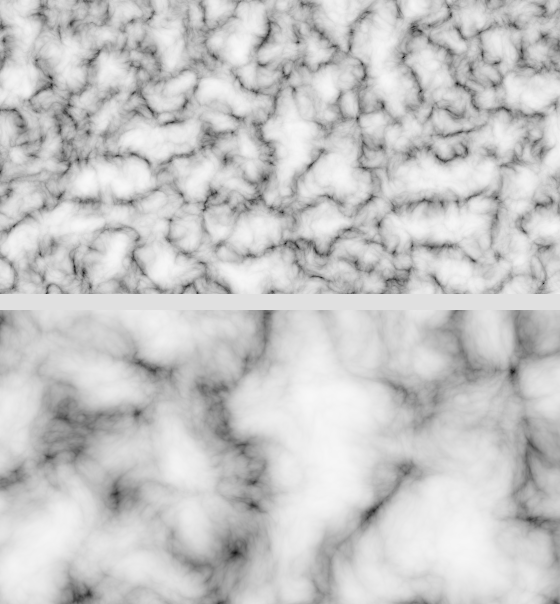
Top, the full canvas; bottom, a detail of the centre.
Reproduce this texture procedurally as a WebGL 1 fragment shader.

```glsl
precision highp float;
// White marble with thin, crinkled dark veins and cloudy grey clusters.
// Folded gradient noise is layered into turbulence; its creases are the veins,
// and an exponential tone curve turns the sum into stone brightness.

uniform vec2 u_resolution;

#define VEIN_SCALE 6.5     // largest noise cells per canvas height
#define OCTAVES 6
#define PERSISTENCE 0.5    // strength of each finer layer
#define WARP 0.16          // sideways wander of the veins, in cells
#define CLOUD_DEPTH 0.68   // darkness of the soft grey shading
#define CLOUD_FALLOFF 3.7
#define VEIN_DEPTH 0.42    // extra darkness in the deepest creases
#define VEIN_FALLOFF 17.0
#define CREASE_SOFTNESS 0.25 // crease rounding, in pixel footprints

const float TAU = 6.2831853;

float hash(vec2 p) {
  vec3 q = fract(p.xyx * vec3(0.1031, 0.1030, 0.0973));
  q += dot(q, q.yzx + 33.33);
  return fract((q.x + q.y) * q.z);
}

// Slope contribution of one lattice corner with a random unit gradient.
float corner(vec2 cell, vec2 offset) {
  float angle = TAU * hash(cell);
  return dot(vec2(cos(angle), sin(angle)), offset);
}

float gradientNoise(vec2 p) {
  vec2 cell = floor(p);
  vec2 f = p - cell;
  vec2 u = f * f * f * (f * (f * 6.0 - 15.0) + 10.0);
  vec2 right = vec2(1.0, 0.0);
  vec2 up = vec2(0.0, 1.0);
  float low = mix(corner(cell, f), corner(cell + right, f - right), u.x);
  float high = mix(corner(cell + up, f - up), corner(cell + 1.0, f - 1.0), u.x);
  return mix(low, high, u.y);
}

// Sum of folded noise layers; each is turned to hide the lattice.
float turbulence(vec2 p, float footprint) {
  mat2 turn = mat2(0.8, 0.6, -0.6, 0.8);
  float total = 0.0;
  float strength = 1.0;
  for (int i = 0; i < OCTAVES; i++) {
    float n = gradientNoise(p);
    float soft = CREASE_SOFTNESS * footprint;
    float visible = 1.0 - smoothstep(0.4, 1.0, footprint);
    total += strength * visible * (sqrt(n * n + soft * soft) - 0.5 * soft);
    p = turn * p * 2.0 + vec2(17.3, 9.1);
    footprint *= 2.0;
    strength *= PERSISTENCE;
  }
  return total;
}

void main() {
  vec2 p = gl_FragCoord.xy / u_resolution.y * VEIN_SCALE + vec2(31.0, 47.0);
  float footprint = VEIN_SCALE / u_resolution.y;

  // Wander
  vec2 q = p * 1.7;
  p += WARP * vec2(gradientNoise(q + 5.2), gradientNoise(q + 71.8));

  // Tone
  float t = turbulence(p, footprint);
  float cloud = CLOUD_DEPTH * exp(-CLOUD_FALLOFF * t);
  float vein = VEIN_DEPTH * exp(-VEIN_FALLOFF * t);
  float stone = clamp(1.0 - cloud - vein, 0.05, 1.0);

  gl_FragColor = vec4(vec3(stone), 1.0);
}
```
